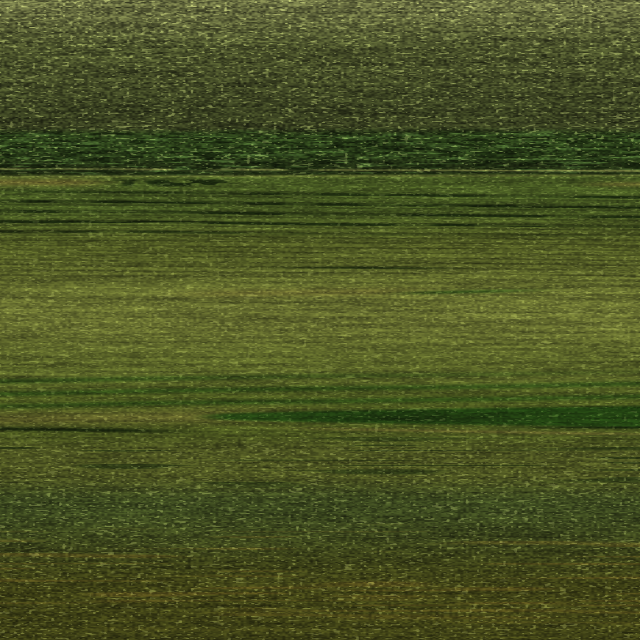
Reproduce this texture procedurally as a Shadertoy shader.

```glsl
// Layered grassy strata: a vertical colour ramp carries long streaks,
// slanting furrows, a dark green wedge and fine horizontal grain.
// Streaks and grain are value noise stretched along x.

float hash(vec2 p) {
    vec3 q = fract(vec3(p.xyx) * 0.1031);
    q += dot(q, q.yzx + 33.33);
    return fract((q.x + q.y) * q.z);
}

float noise(vec2 p) {
    vec2 i = floor(p), f = fract(p);
    f = f * f * (3.0 - 2.0 * f);
    return mix(mix(hash(i), hash(i + vec2(1, 0)), f.x),
               mix(hash(i + vec2(0, 1)), hash(i + vec2(1, 1)), f.x), f.y);
}

// Soft window between a and b
float window(float v, float a, float b, float soft) {
    return smoothstep(a - soft, a + soft, v) * (1.0 - smoothstep(b - soft, b + soft, v));
}

// Soft horizontal line around a given depth
float line(float t, float depth, float halfWidth) {
    return exp(-pow((t - depth) / halfWidth, 2.0));
}

vec3 strata(float t) {
    vec3 c = mix(vec3(0.39, 0.41, 0.24), vec3(0.28, 0.31, 0.16), smoothstep(0.0, 0.09, t));
    c = mix(c, vec3(0.22, 0.25, 0.125), smoothstep(0.08, 0.19, t));
    c = mix(c, vec3(0.17, 0.25, 0.10), smoothstep(0.197, 0.212, t));
    c = mix(c, vec3(0.14, 0.19, 0.08), smoothstep(0.235, 0.265, t));
    c = mix(c, vec3(0.27, 0.34, 0.13), smoothstep(0.272, 0.278, t));
    c = mix(c, vec3(0.32, 0.36, 0.14), smoothstep(0.32, 0.39, t));
    c = mix(c, vec3(0.39, 0.42, 0.18), smoothstep(0.38, 0.48, t));
    c = mix(c, vec3(0.34, 0.38, 0.15), smoothstep(0.50, 0.58, t));
    c = mix(c, vec3(0.29, 0.34, 0.12), smoothstep(0.58, 0.63, t));
    c = mix(c, vec3(0.30, 0.33, 0.13), smoothstep(0.67, 0.71, t));
    c = mix(c, vec3(0.23, 0.28, 0.12), smoothstep(0.74, 0.785, t));
    return mix(c, vec3(0.245, 0.255, 0.085), smoothstep(0.79, 0.93, t));
}

void mainImage(out vec4 fragColor, in vec2 fragCoord) {
    vec2 p = fragCoord / iResolution.xy;
    float x = p.x, t = 1.0 - p.y;
    float warp = noise(vec2(x * 4.0, t * 22.0)) - 0.5;
    float streak = noise(vec2(x * 5.0, t * 260.0));
    float fibre = noise(vec2(x * 28.0 + 7.0, t * 430.0));
    float grain = noise(vec2(x * 230.0, t * 512.0));
    float glint = noise(vec2(x * 170.0 + 91.0, t * 490.0 + 37.0));

    vec3 tan_ = vec3(0.40, 0.39, 0.17);
    vec3 deep = vec3(0.08, 0.13, 0.045);
    vec3 green = vec3(0.12, 0.25, 0.065);
    vec3 col = strata(t + warp * 0.006);

    // Broken dark and green dashes of the upper strip
    float upper = window(t, 0.205, 0.273, 0.005);
    float dash = noise(vec2(x * 55.0, t * 310.0));
    col = mix(col, deep, upper * smoothstep(0.54, 0.75, dash) * 0.7);
    col = mix(col, vec3(0.26, 0.37, 0.17), upper * smoothstep(0.64, 0.88, fibre) * 0.6);

    // Pale rims and ragged shadow at the boundary
    float broken = smoothstep(0.28, 0.6, noise(vec2(x * 17.0, t * 160.0)));
    col = mix(col, vec3(0.45, 0.47, 0.24), line(t, 0.264 + 0.003 * x, 0.0016) * broken * 0.85);
    col = mix(col, vec3(0.40, 0.44, 0.20), line(t, 0.276 - 0.002 * x, 0.0018) * 0.7);
    col = mix(col, tan_, line(t, 0.285, 0.006) * (1.0 - smoothstep(0.10, 0.21, x)));
    col = mix(col, tan_, line(t, 0.288, 0.004) * smoothstep(0.88, 0.98, x) * 0.8);
    float ragged = window(x, 0.18, 0.36, 0.035) * window(t, 0.281, 0.291, 0.002);
    col = mix(col, deep, ragged * smoothstep(0.34, 0.56, dash) * 0.85);

    // Slanting furrows, closer together with depth
    float depth = t - 0.010 * x + warp * 0.003;
    float row = abs(fract((depth - 0.299) / 0.0155 + 0.5) - 0.5);
    float furrow = (1.0 - smoothstep(0.06, 0.19, row)) * window(t, 0.298, 0.366, 0.009);
    col = mix(col, deep, furrow * (0.35 + 0.5 * broken));
    float fineRow = 0.5 + 0.5 * cos(6.2832 * depth / 0.0078);
    col *= 1.0 - 0.20 * pow(fineRow, 4.0) * window(t, 0.30, 0.44, 0.02);

    // Middle streaks
    col = mix(col, deep, line(t, 0.418 + 0.003 * warp, 0.002) * window(x, 0.47, 0.68, 0.10) * 0.75);
    col = mix(col, tan_, line(t, 0.463 - 0.012 * x, 0.006) * window(x, 0.30, 0.65, 0.08) * 0.7);
    col = mix(col, green, line(t, 0.472 - 0.022 * x, 0.0027) * window(x, 0.64, 0.82, 0.07) * 0.65);

    // Broad lower stripes rising to the right
    float rise = t + 0.014 * x + warp * 0.005;
    float stripe = 0.5 + 0.5 * cos(6.2832 * (rise - 0.635) / 0.0205);
    col = mix(col, green, pow(stripe, 2.0) * window(t, 0.585, 0.642, 0.012) * 0.6);

    // Tan tongue enclosing a dark green wedge
    float tongue = line(t, 0.655 - 0.014 * x, 0.012) * (1.0 - smoothstep(0.30, 0.58, x));
    col = mix(col, tan_ * 0.94, tongue * 0.75);
    float spread = sqrt(clamp((x - 0.29) / 0.7, 0.0, 1.0));
    float wedge = window(t + warp * 0.004, 0.652 - 0.016 * spread, 0.653 + 0.015 * spread, 0.003);
    col = mix(col, green, wedge * smoothstep(0.29, 0.36, x) * 0.9);
    col = mix(col, deep, line(t, 0.653 + 0.008 * (x - 0.5), 0.007) * window(x, 0.55, 0.80, 0.12) * 0.45);
    col = mix(col, tan_, line(t, 0.661 + 0.018 * x, 0.0026) * smoothstep(0.38, 0.58, x) * 0.8);
    col = mix(col, deep, line(t, 0.670 + 0.014 * x, 0.0032) * (1.0 - smoothstep(0.18, 0.34, x)) * 0.85);
    col = mix(col, deep, line(t, 0.668, 0.0022) * smoothstep(0.72, 0.92, x) * 0.75);

    // Scattered dark threads and warm seams near the bottom
    col = mix(col, deep, window(t, 0.68, 0.76, 0.012) * smoothstep(0.68, 0.88, streak) * 0.6);
    col = mix(col, vec3(0.34, 0.28, 0.10), window(t, 0.83, 0.97, 0.03) * smoothstep(0.65, 0.9, streak) * 0.45);

    // Grain is strongest at the top and bottom
    float rough = 0.5 + 0.5 * (1.0 - smoothstep(0.24, 0.29, t)) + 0.3 * smoothstep(0.64, 0.80, t);
    col *= 1.0 + (streak - 0.5) * 0.28 + (fibre - 0.5) * 0.24 + (grain - 0.5) * 0.75 * rough;
    col += vec3(0.22, 0.23, 0.14) * smoothstep(0.68, 0.94, glint) * rough;
    fragColor = vec4(clamp(col, 0.0, 1.0), 1.0);
}
```
